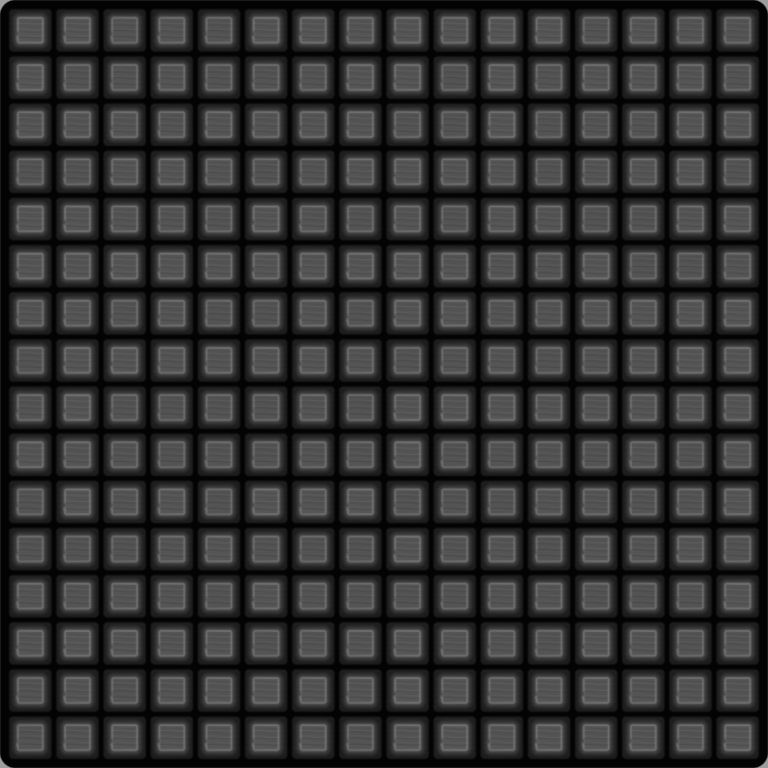
Reproduce this pattern procedurally as a WebGL 2 fragment shader.

```glsl
#version 300 es
precision highp float;

#define REPEATS 16.0
#define PITCH 0.0614
#define PANEL_RADIUS 0.02
#define RING_SIZE 0.268
#define RING_WIDTH 0.027
#define RING_LIGHT 0.13
#define FACE_LIGHT 0.325
#define STREAK_LIGHT 0.022
#define GAP_BLACK 0.012
#define CORNER_GRAY 0.62

uniform vec2 u_resolution;
out vec4 fragColor;

float roundedBox(vec2 p, float halfSize, float radius) {
    vec2 q = abs(p) - halfSize + radius;
    return length(max(q, 0.0)) + min(max(q.x, q.y), 0.0) - radius;
}

float hash(vec2 p) {
    return fract(sin(dot(p, vec2(41.3, 289.1))) * 4375.5);
}

// Fine horizontal brushing from layered sines
float streaks(vec2 p, float phase) {
    float wave = 0.0;
    float weight = 0.6;
    float frequency = 52.0;
    for (int i = 0; i < 3; i++) {
        wave += weight * sin(p.y * frequency + 0.6 * sin(p.x * 9.0 + phase) + phase);
        frequency *= 1.85;
        weight *= 0.55;
    }
    return wave;
}

// Break in the left side of the ring, with a small stub beside it
float notch(vec2 p) {
    vec2 d = (p - vec2(-RING_SIZE, -0.075)) / vec2(0.06, 0.05);
    return exp(-dot(d, d));
}

float stub(vec2 p) {
    vec2 d = (p - vec2(-RING_SIZE - 0.025, -0.15)) / vec2(0.025, 0.04);
    return exp(-dot(d, d));
}

float keyShade(vec2 p, vec2 cell) {
    float variation = hash(cell) - 0.5;
    float ringDistance = roundedBox(p, RING_SIZE, 0.045);

    // Halo falling off from the ring to the dark gap
    float glow = mix(0.26, 0.115, smoothstep(0.0, 0.165, ringDistance));
    float body = 1.0 - smoothstep(-0.055, 0.012, roundedBox(p, 0.47, 0.11));
    float shade = mix(GAP_BLACK, glow, body);

    // Flat center face
    float face = 1.0 - smoothstep(-0.03, 0.02, ringDistance);
    shade = mix(shade, FACE_LIGHT, face);
    shade += STREAK_LIGHT * streaks(p, 1.2 * variation) * mix(0.25 * body, 1.0, face);

    // Soft bright ring
    float offset = ringDistance / RING_WIDTH;
    float ring = exp(-offset * offset);
    float wear = (0.7 + 0.4 * variation) * notch(p);
    shade += RING_LIGHT * ring * (1.0 - wear) + 0.07 * stub(p);
    return shade * (1.0 + 0.04 * variation);
}

void main() {
    vec2 uv = gl_FragCoord.xy / u_resolution;
    float pixel = 1.0 / min(u_resolution.x, u_resolution.y);

    // Grid of keys centered on the panel
    vec2 grid = (uv - 0.5) / PITCH + 0.5 * REPEATS;
    vec2 fromCenter = abs(uv - 0.5);
    float edge = max(fromCenter.x, fromCenter.y) - 0.5 * REPEATS * PITCH;
    float inside = 1.0 - smoothstep(-pixel, pixel, edge);
    float shade = mix(GAP_BLACK, keyShade(fract(grid) - 0.5, floor(grid)), inside);

    // Light corners beyond the rounded panel
    float panel = roundedBox(uv - 0.5, 0.5, PANEL_RADIUS);
    shade = mix(shade, CORNER_GRAY, smoothstep(-pixel, pixel, panel));
    fragColor = vec4(vec3(shade), 1.0);
}
```
